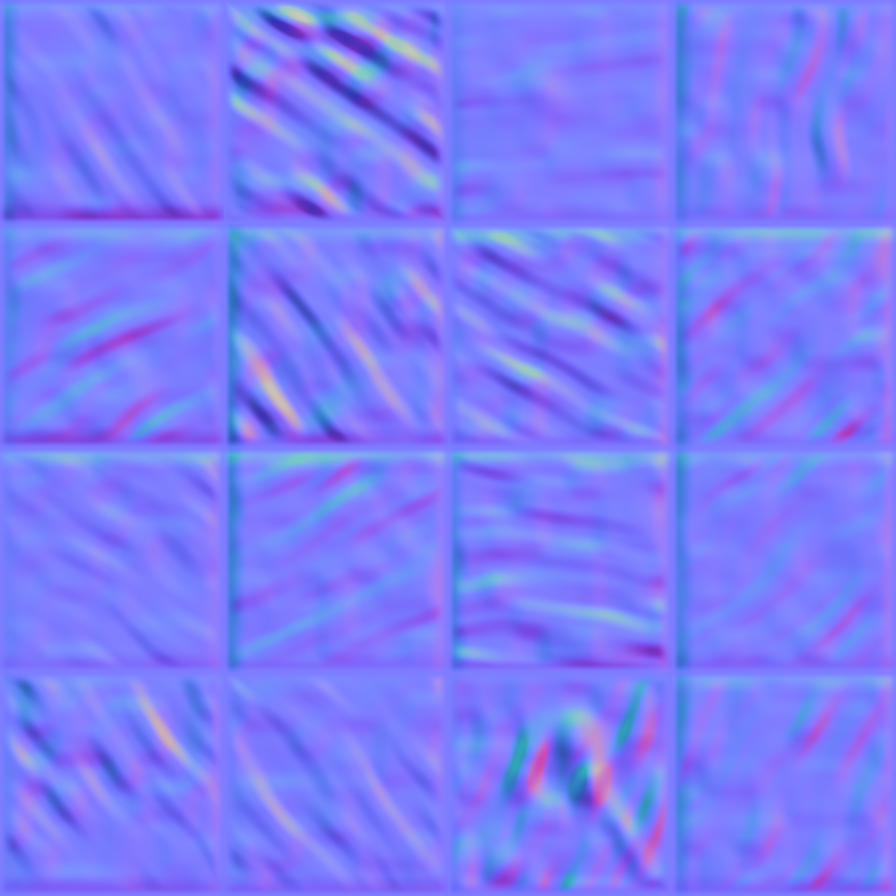
This texture map is drawn by a three.js fragment shader. Its source:

```glsl
// Tangent-space normal map of a 4 by 4 grid of worn, raised stone tiles.
// Each tile has its own grain direction, roughness and bevel strengths;
// slopes come from a noise height field, then are packed into RGB.
varying vec2 vUv;

// Per-tile settings, one line per row of tiles from the top.
const mat4 grainAngle = mat4(
  -1.00, -0.60,  0.10,  1.40,
   0.50, -0.90, -0.50,  0.75,
  -0.60,  0.50, -0.10,  0.70,
  -0.95, -0.90,  1.20,  1.10);
const mat4 roughness = mat4(
  0.55, 1.50, 0.40, 0.65,
  0.65, 1.10, 1.00, 1.00,
  0.50, 0.75, 0.85, 0.60,
  0.90, 0.80, 1.20, 0.75);
const mat4 leftBevel = mat4(
  0.38, 0.10, 0.22, 0.42,
  0.20, 0.50, 0.12, 0.42,
  0.10, 0.48, 0.42, 0.45,
  0.20, 0.08, 0.10, 0.36);
const mat4 topBevel = mat4(
  0.22, 0.15, 0.16, 0.15,
  0.22, 0.25, 0.36, 0.42,
  0.34, 0.44, 0.38, 0.26,
  0.12, 0.05, 0.05, 0.24);
const mat4 bottomBevel = mat4(
  0.46, 0.12, 0.14, 0.12,
  0.36, 0.28, 0.15, 0.14,
  0.15, 0.16, 0.26, 0.16,
  0.22, 0.24, 0.12, 0.24);

float tileValue(mat4 table, vec2 id) {
  vec4 index = vec4(0.0, 1.0, 2.0, 3.0);
  vec4 column = 1.0 - step(0.5, abs(index - id.x));
  vec4 row = 1.0 - step(0.5, abs(index - 3.0 + id.y));
  return dot(column, table * row);
}

float hash(vec2 p) {
  return fract(sin(dot(p, vec2(127.1, 311.7))) * 43758.5453);
}

float noise(vec2 p) {
  vec2 i = floor(p), f = fract(p);
  f = f * f * f * (f * (f * 6.0 - 15.0) + 10.0);
  return mix(mix(hash(i), hash(i + vec2(1, 0)), f.x),
             mix(hash(i + vec2(0, 1)), hash(i + 1.0), f.x), f.y);
}

float knob(vec2 p, vec2 centre, float radius) {
  vec2 d = (p - centre) / radius;
  return exp(-dot(d, d));
}

float ridge(vec2 p, vec2 a, vec2 b, float width) {
  vec2 ab = b - a;
  float t = clamp(dot(p - a, ab) / dot(ab, ab), 0.0, 1.0);
  return knob(p, a + ab * t, width);
}

// Surface height, with p in tile units.
float height(vec2 p, vec2 id) {
  float angle = tileValue(grainAngle, id);
  float c = cos(angle), s = sin(angle);
  vec2 seed = 17.0 * vec2(hash(id + 3.1), hash(id + 8.7));
  vec2 q = mat2(c, -s, s, c) * p;
  q.y += 0.08 * noise(p * 3.0 + seed);
  float patchiness = mix(0.4, 1.3, noise(p * 2.5 + seed));
  float grain = 0.045 * patchiness * (noise(q * vec2(3.5, 10.0) + seed) - 0.5);
  float pitting = 0.020 * noise(p * 8.0 + seed.yx);
  float h = tileValue(roughness, id) * (grain + pitting);
  // Lumps and a scar on a few tiles.
  h += 0.055 * knob(p, vec2(2.56, 0.70), 0.11);
  h += 0.030 * knob(p, vec2(2.25, 0.13), 0.08);
  h += 0.020 * knob(p, vec2(2.42, 3.58), 0.10);
  h += 0.028 * ridge(p, vec2(2.64, 0.52), vec2(2.90, 0.08), 0.06);
  return h;
}

// Soft line just inside a tile edge, d being the distance from it.
float band(float d) {
  return smoothstep(0.0, 0.035, d) * (1.0 - smoothstep(0.03, 0.11, d));
}

void main() {
  vec2 p = vUv * 4.0;
  vec2 id = min(floor(p), 3.0);
  vec2 f = p - id;

  // Slope of the stone face, calmed at the seams.
  vec2 e = vec2(0.012, 0.0);
  vec2 slope = vec2(height(p - e, id) - height(p + e, id),
                    height(p - e.yx, id) - height(p + e.yx, id)) / (2.0 * e.x);
  vec2 inset = min(f, 1.0 - f);
  slope *= smoothstep(0.0, 0.07, min(inset.x, inset.y));

  // Bevels, worn unevenly along their length.
  vec2 ends = smoothstep(-0.03, 0.05, inset.yx);
  vec2 wear = ends * vec2(0.65 + 0.6 * noise(p * vec2(2.0, 5.0) + 4.0),
                          0.65 + 0.6 * noise(p * vec2(5.0, 2.0) + 9.0));
  float rightBevel = 0.08 + 0.22 * hash(id + 5.3);
  slope.x += wear.x * (rightBevel * band(1.0 - f.x)
                     - tileValue(leftBevel, id) * band(f.x));
  slope.y += wear.y * (tileValue(topBevel, id) * band(1.0 - f.y)
                     - tileValue(bottomBevel, id) * band(f.y));

  // Pack the normal into colour.
  slope = clamp(slope, -0.6, 0.6) - vec2(0.02, 0.02);
  float up = max(1.0 - 1.3 * dot(slope, slope), 0.45);
  gl_FragColor = vec4(0.5 + 0.5 * vec3(slope, up), 1.0);
}
```
